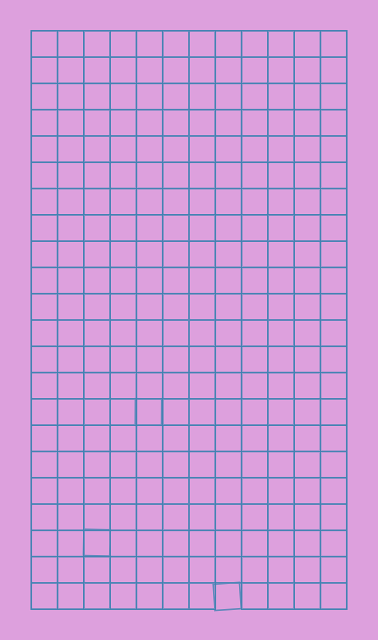
Write a WebGL 2 fragment shader that draws this pattern.

```glsl
#version 300 es
precision highp float;

uniform vec2 u_resolution;
out vec4 fragColor;

#define GRID vec2(12.0, 22.0)   // cells across and down
#define CELL 0.04108            // cell side, in canvas heights
#define HALF_LINE 0.0318        // half stroke width, in cells
#define HALF_GLOW 0.066         // half width of the pale rim, in cells
#define LOOSE_INK 0.82          // stroke strength of displaced cells
#define PAPER vec3(0.865, 0.627, 0.867)
#define RIM vec3(0.92, 0.64, 0.88)
#define INK vec3(0.25, 0.51, 0.70)

// Displaced cells: column, row, then shift in cells
const vec4 LOOSE[3] = vec4[3](
    vec4(7.0, 0.0, -0.045, -0.015),
    vec4(2.0, 2.0, -0.005, 0.03),
    vec4(4.0, 7.0, -0.04, 0.0));
const float TILT[3] = float[3](0.07, -0.02, -0.006);

// Distance from p to the outline of a unit square about the origin
float squareOutline(vec2 p) {
    vec2 edge = abs(p) - 0.5;
    return abs(max(edge.x, edge.y));
}

// Inverse rotation by a small angle
vec2 unrotate(vec2 p, float angle) {
    float c = cos(angle), s = sin(angle);
    return mat2(c, -s, s, c) * p;
}

float coverage(float dist, float halfWidth, float pixel) {
    return clamp((halfWidth - dist) / pixel + 0.5, 0.0, 1.0);
}

void main() {
    // Cell coordinates of a grid centred on the canvas
    vec2 p = (gl_FragCoord.xy - 0.5 * u_resolution) / (u_resolution.y * CELL) + 0.5 * GRID;
    float pixel = 1.0 / (u_resolution.y * CELL);

    float ink = 0.0;
    float rim = 0.0;

    // Nearby squares, each with its own outline
    for (int j = -1; j <= 1; j++) {
        for (int i = -1; i <= 1; i++) {
            vec2 id = floor(p) + vec2(i, j);
            if (any(lessThan(id, vec2(0.0))) || any(greaterThanEqual(id, GRID))) continue;

            vec2 local = p - id - 0.5;
            float strength = 1.0;
            for (int k = 0; k < 3; k++) {
                if (all(equal(id, LOOSE[k].xy))) {
                    local = unrotate(local - LOOSE[k].zw, TILT[k]);
                    strength = LOOSE_INK;
                }
            }

            float dist = squareOutline(local);
            ink = max(ink, strength * coverage(dist, HALF_LINE, pixel));
            rim = max(rim, strength * coverage(dist, HALF_GLOW, pixel));
        }
    }

    vec3 color = mix(PAPER, RIM, rim);
    fragColor = vec4(mix(color, INK, ink), 1.0);
}
```
